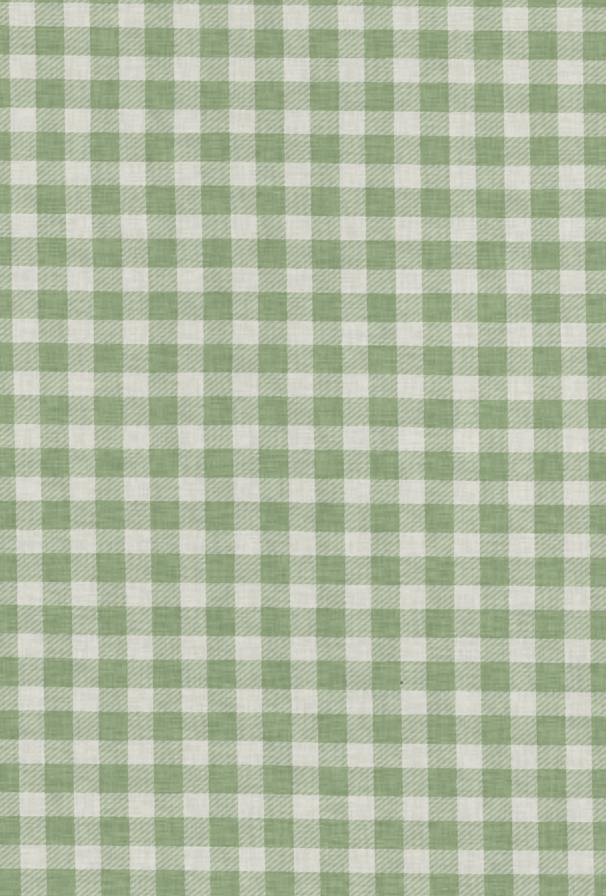
This texture is drawn by a Shadertoy shader. Its source:

```glsl
#define PERIOD vec2(0.0904, 0.0869)   // check size, in canvas widths
#define FIRST_BAND vec2(0.0096, 0.0215)
#define SKEW vec2(0.0130, 0.0096)     // lean of columns and rows
#define BAND_SHARE vec2(0.53, 0.55)   // dyed part of each period
#define WOBBLE 0.0016
#define TWILL_PITCH 0.0074
#define TWILL_DEPTH 0.19
#define THREADS 300.0
#define THREAD_GRAIN 0.075
#define SLUB_COUNT 26
#define CREAM vec3(0.842, 0.840, 0.802)
#define GREEN vec3(0.562, 0.636, 0.492)

float hash(vec2 p) {
    return fract(sin(dot(p, vec2(127.1, 311.7))) * 43758.5453);
}

float noise(vec2 p) {
    vec2 cell = floor(p), f = fract(p);
    f = f * f * (3.0 - 2.0 * f);
    return mix(mix(hash(cell), hash(cell + vec2(1, 0)), f.x),
               mix(hash(cell + vec2(0, 1)), hash(cell + vec2(1, 1)), f.x), f.y);
}

// Coverage of evenly spaced bands centred on multiples of the period
float bands(float x, float period, float share, float blur) {
    float fromCentre = abs(fract(x / period + 0.5) - 0.5) * period;
    return 1.0 - smoothstep(-blur, blur, fromCentre - 0.5 * share * period);
}

// Short, thin thicker stretches of thread lying across or along the cloth
float slubs(vec2 p, float height, float pixel) {
    float sum = 0.0;
    for (int i = 0; i < SLUB_COUNT; i++) {
        float id = float(i);
        vec2 centre = vec2(hash(vec2(id, 1.3)), hash(vec2(id, 5.7)) * height);
        vec2 d = abs(p - centre);
        if (hash(vec2(id, 9.1)) > 0.7) d = d.yx;
        float len = mix(0.005, 0.020, hash(vec2(id, 3.9)));
        float thick = max(0.0013, 0.5 * pixel);
        sum += (1.0 - smoothstep(0.3 * len, len, d.x))
             * (1.0 - smoothstep(0.0, 2.0 * thick, d.y));
    }
    return min(sum, 1.0);
}

void mainImage(out vec4 fragColor, in vec2 fragCoord) {
    vec2 p = fragCoord / iResolution.x;
    float height = iResolution.y / iResolution.x;
    float pixel = 1.0 / iResolution.x;

    // Cloth coordinates: slight lean, slow drift and ragged thread edges
    vec2 cloth = p - FIRST_BAND + SKEW * p.yx;
    cloth += WOBBLE * (vec2(noise(p * 5.0), noise(p * 5.0 + 40.0)) - 0.5) * 2.0;
    vec2 ragged = vec2(noise(vec2(p.x * 30.0, p.y * THREADS)),
                       noise(vec2(p.x * THREADS, p.y * 30.0 + 70.0))) - 0.5;
    vec2 edge = cloth + WOBBLE * ragged;

    // Dyed warp columns and weft rows
    float blur = max(0.0014, 0.7 * pixel);
    float warp = bands(edge.x, PERIOD.x, BAND_SHARE.x, blur);
    float weft = bands(edge.y, PERIOD.y, BAND_SHARE.y, blur);

    // Twill: diagonal ribs decide which thread lies on top
    float fade = 1.0 - smoothstep(0.3, 0.7, pixel / TWILL_PITCH);
    float rib = sin(6.2832 * dot(cloth, vec2(0.64, -0.77)) / TWILL_PITCH);
    float warpOnTop = 0.5 + TWILL_DEPTH * fade * rib;
    float dye = mix(weft, warp, warpOnTop);

    // Uneven dye and streaky yarn
    float across = noise(vec2(p.x * 45.0, p.y * THREADS + 11.0));
    float along = noise(vec2(p.x * THREADS + 23.0, p.y * 45.0));
    float fine = noise(p * THREADS);
    float grain = across + along + 0.8 * fine - 1.4;
    dye *= 1.0 - 0.10 * (across - 0.4);
    vec3 color = mix(CREAM, GREEN, dye);
    color *= 1.0 + THREAD_GRAIN * grain * mix(0.55, 1.0, dye);

    // Pale slubs and one small dark fleck
    color = mix(color, CREAM, 0.32 * slubs(p, height, pixel));
    float fleck = length(p - vec2(0.663, 0.238 * height)) - 0.0024;
    color *= 1.0 - 0.35 * (1.0 - smoothstep(-pixel, pixel, fleck));

    // Soft, broad light
    color *= 0.99 + 0.025 * noise(p * 2.5 + 3.0);
    fragColor = vec4(clamp(color, 0.0, 1.0), 1.0);
}
```
